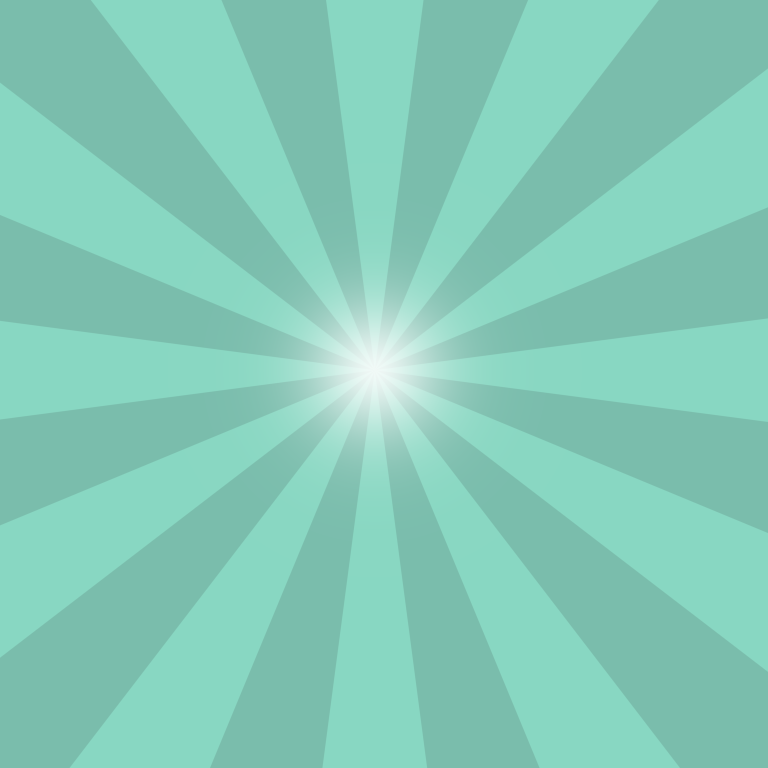
This background is drawn by a three.js fragment shader. Its source:

```glsl
// Mint sunburst: alternating rays around an off-centre point with a soft white glow.
varying vec2 vUv;

const float TAU = 6.2831853;

// Layout
const vec2 BURST_CENTER = vec2(0.488, 0.518);
const float RAY_COUNT = 12.0;

// Glow
const float GLOW_RADIUS = 0.087;
const float GLOW_FALLOFF = 1.75;
const float GLOW_STRENGTH = 0.88;

// Colours
const vec3 LIGHT_MINT = vec3(0.535, 0.843, 0.760);
const vec3 DARK_MINT = vec3(0.478, 0.741, 0.675);
const vec3 GLOW_WHITE = vec3(1.0);

// Signed distance to the nearest ray edge, positive inside a light ray.
float rayDistance(vec2 p) {
  float period = TAU / RAY_COUNT;
  float angle = atan(p.y, p.x);
  float fromAxis = abs(mod(angle + 0.5 * period, period) - 0.5 * period);
  return length(p) * sin(0.25 * period - fromAxis);
}

// Bell-shaped brightness around the burst centre.
float glow(float radius) {
  return GLOW_STRENGTH * exp(-pow(radius / GLOW_RADIUS, GLOW_FALLOFF));
}

void main() {
  vec2 p = vUv - BURST_CENTER;

  // Rays, smoothed over about one screen sample
  float edge = 0.7 * max(fwidth(vUv.x), fwidth(vUv.y));
  float rayMask = smoothstep(-edge, edge, rayDistance(p));
  vec3 color = mix(DARK_MINT, LIGHT_MINT, rayMask);

  // Central glow
  color = mix(color, GLOW_WHITE, glow(length(p)));

  gl_FragColor = vec4(color, 1.0);
}
```
